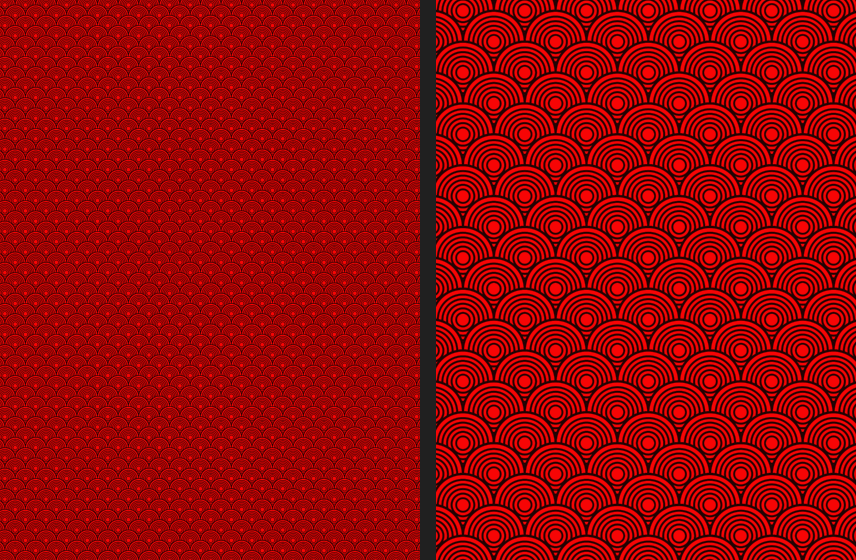
Left: the whole. Right: its middle third, enlarged.
Write a WebGL 1 fragment shader that draws this pattern.

```glsl
precision highp float;
// Overlapping fish-scale discs with fine concentric red rings on a near-black ground.

uniform vec2 u_resolution;

const float SCALES_ACROSS = 20.4;
const vec2 ANCHOR = vec2(0.5263, 0.6597); // centre of one disc, in canvas widths
const float DISC_RADIUS = 1.04;           // in half repeats, dark outline included
const float RINGS_START = 0.25;
const float RING_PITCH = 0.149;
const float LAST_RING = 3.0;
const int SAMPLES = 5;                    // per pixel side
const float FILTER_WIDTH = 1.3;           // sampling footprint, in pixels

const vec3 BRIGHT_RED = vec3(0.97, 0.02, 0.02);
const vec3 DARK_RED = vec3(0.12, 0.01, 0.01);

// Soft-edged band of the given half width around a radius.
float band(float r, float centre, float halfWidth, float soft) {
  return 1.0 - smoothstep(-soft, soft, abs(r - centre) - halfWidth);
}

// Distance from p to the nearest disc centre in a staggered row.
float rowDistance(vec2 p, float row) {
  float shift = mod(row, 2.0);
  float x = mod(p.x - shift + 1.0, 2.0) - 1.0;
  return length(vec2(x, p.y - row));
}

// Radius within the frontmost disc; lower rows lie over higher ones.
float scaleRadius(vec2 p) {
  float firstRow = floor(p.y) - 1.0;
  float radius = DISC_RADIUS;
  for (int i = 0; i < 4; i++) {
    float d = rowDistance(p, firstRow + float(i));
    if (d < DISC_RADIUS) {
      radius = d;
      break;
    }
  }
  return radius;
}

// Brightness of the central dot, thin inner rings and wider rim.
float ringMask(float r, float soft) {
  float hub = band(r, 0.0, 0.19, soft);
  float ringIndex = clamp(floor((r - RINGS_START) / RING_PITCH + 0.2), 0.0, LAST_RING);
  float ringCentre = RINGS_START + RING_PITCH * ringIndex + 0.042;
  float rings = band(r, ringCentre, 0.042, soft);
  float rim = band(r, 0.905, 0.06, soft);
  return max(hub, max(rings, rim));
}

void main() {
  float halfRepeats = 2.0 * SCALES_ACROSS;
  float soft = 0.5 * halfRepeats / (u_resolution.x * float(SAMPLES));

  // Average a grid of samples so the fine rings blend smoothly.
  float light = 0.0;
  for (int j = 0; j < SAMPLES; j++) {
    for (int i = 0; i < SAMPLES; i++) {
      vec2 offset = (vec2(float(i), float(j)) + 0.5) / float(SAMPLES) - 0.5;
      vec2 uv = (gl_FragCoord.xy + offset * FILTER_WIDTH) / u_resolution.x;
      vec2 p = (uv - ANCHOR) * halfRepeats;
      light += ringMask(scaleRadius(p), soft);
    }
  }
  light /= float(SAMPLES * SAMPLES);

  gl_FragColor = vec4(mix(DARK_RED, BRIGHT_RED, light), 1.0);
}
```
